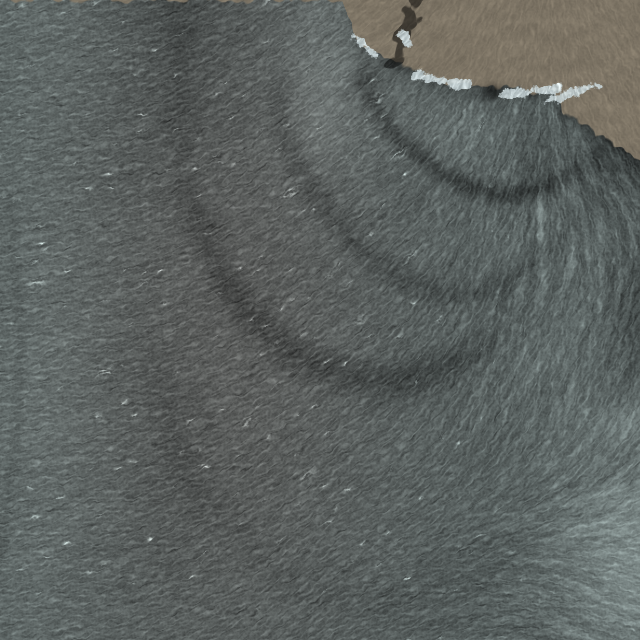
Write a three.js fragment shader that draws this texture.

```glsl
// Aerial view of a grey glacier bending around a brown rocky headland.
// Soft glows set the tone, cellular noise smeared along a flow field gives
// the grain, and open superellipse arcs draw the dark bands.
varying vec2 vUv;

vec2 hash2(vec2 p) {
  vec3 q = fract(p.xyx * vec3(.1031, .1030, .0973));
  q += dot(q, q.yzx + 33.33);
  return fract((q.xx + q.yz) * q.zy);
}
// Distance to the nearest jittered cell centre, centred near zero
float cellular(vec2 p) {
  vec2 id = floor(p), f = fract(p);
  float d = 2.;
  for (int k = 0; k < 9; k++) {
    vec2 o = vec2(mod(float(k), 3.), floor(float(k) / 3.)) - 1.;
    vec2 r = o + hash2(id + o) - f;
    d = min(d, dot(r, r));
  }
  return sqrt(d) - .46;
}
float waves(vec2 p) {
  return (sin(p.x + 1.7 * sin(p.y)) + sin(2.3 * p.y + 1.3 * sin(1.7 * p.x))
    + .6 * sin(3.9 * p.x - 3.1 * p.y)) / 2.6;
}
// Soft spot: centre in xy, size in zw
float glow(vec2 p, vec4 spot) {
  vec2 q = (p - spot.xy) / spot.zw;
  return exp(-dot(q, q));
}
float ramp(float a, float b, float x) { return clamp((x - a) / (b - a), 0., 1.); }
// Distance to the segment from ends.xy to ends.zw
float segment(vec2 p, vec4 ends) {
  vec2 d = ends.zw - ends.xy, r = p - ends.xy;
  return length(r - d * clamp(dot(r, d) / dot(d, d), 0., 1.));
}
float stroke(float d, float width) { return 1. - smoothstep(width * .6, width * 1.1, d); }
// Lower half of a superellipse, straight above its centre, fading rightward
float arcBand(vec2 p, vec4 shape, float power, float width) {
  vec2 q = max(vec2(abs(p.x - shape.x), shape.y - p.y) / shape.zw, .0001);
  float n = pow(pow(q.x, power) + pow(q.y, power), 1. / power);
  float d = (n - 1.) * min(shape.z, shape.w) / width;
  return exp(-d * d) * (1. - smoothstep(.2, .95, (p.x - shape.x) / shape.z));
}
// Unit direction of the ice grain
vec2 flow(vec2 p) {
  float a = mix(.17, .6, smoothstep(.1, .55, p.x));
  a = mix(a, 1.2, smoothstep(.55, .8, p.x));
  a += .85 * smoothstep(.78, .95, p.x) * smoothstep(.5, .7, p.y);
  a = mix(a, -.25, (1. - smoothstep(.05, .4, p.y)) * smoothstep(.4, .95, p.x));
  return vec2(cos(a), sin(a));
}
// Cellular noise averaged along the flow
float streaks(vec2 p, vec2 dir, float scale, float reach) {
  float sum = 0.;
  for (int i = -3; i <= 3; i++) sum += cellular((p + dir * reach * float(i) / 3.) * scale);
  return sum / 7.;
}
// Scattered dashes along the flow, size as length and width in cells
float dashes(vec2 p, vec2 dir, float scale, float chance, vec2 size) {
  float sum = 0.;
  for (int k = 0; k < 9; k++) {
    vec2 c = floor(p * scale) + vec2(mod(float(k), 3.), floor(float(k) / 3.)) - 1.;
    vec2 r = p * scale - c - hash2(c), pick = hash2(c + 71.);
    vec2 q = vec2(dot(r, dir), dot(r, vec2(-dir.y, dir.x))) / size;
    sum += step(pick.x, chance) * (.4 + .6 * pick.y) * exp(-dot(q, q));
  }
  return sum;
}
// Broad light and dark areas of the ice
float iceTone(vec2 p) {
  return .39 + .01 * waves(p * vec2(14., 19.))
    + .05 * glow(p, vec4(.06, .38, .09, .45)) + .03 * glow(p, vec4(.06, .95, .15, .13))
    - .055 * glow(p, vec4(.27, .98, .11, .2)) + .08 * glow(p, vec4(.5, .87, .07, .15))
    + .055 * glow(p, vec4(.7, .8, .1, .06)) + .04 * glow(p, vec4(.86, .52, .11, .25))
    - .09 * glow(p, vec4(.97, .75, .07, .07)) - .06 * glow(p, vec4(.83, .74, .04, .06))
    - .07 * glow(p, vec4(1., .52, .05, .1)) - .03 * glow(p, vec4(.27, .27, .06, .13))
    + .08 * glow(p, vec4(1., .34, .09, .03)) + .17 * glow(p, vec4(1., .13, .13, .16));
}
// Dark curved bands
float bands(vec2 p) {
  float side = (p.x - .033 + .35 * (p.y - .45) * (p.y - .45)) / .009;
  return .12 * arcBand(p, vec4(.794, .88, .221, .185), 1.6, .014) * (1. - smoothstep(.87, .91, p.y))
    + .07 * arcBand(p, vec4(.715, .83, .275, .293), 1.6, .02) * (1. - smoothstep(.8, .96, p.y))
    + .09 * arcBand(p, vec4(.6, .83, .319, .423), 2., .022) * mix(1., .4, smoothstep(.5, .8, p.y))
    + .025 * arcBand(p, vec4(.59, .61, .37, .56), 2., .03) * (1. - smoothstep(.4, .6, p.y))
    + .03 * exp(-side * side) * (1. - smoothstep(.6, .75, p.y));
}
float coast(float x) {
  return 1. - .07 * ramp(.535, .56, x) - .062 * ramp(.56, .7, x)
    - .012 * ramp(.7, .87, x) - .03 * ramp(.865, .88, x) - .08 * ramp(.88, 1., x);
}
void main() {
  vec2 p = vUv, dir = flow(p), bent = p + .0025 * vec2(waves(p.yx * 130.), waves(p * 150.));
  float fan = smoothstep(.65, .9, p.x), rough = cellular(p * 60.), grit = cellular(p * 230.);
  float fine = streaks(bent, dir, 190., .005), broad = streaks(bent + 3., dir, 65., .022);
  // Ice: tone, grain, wriggling dark cracks and bright scraps
  float tone = iceTone(p) - bands(p + .004 * waves(p * 45.));
  tone += .33 * fine + (.13 + .2 * fan) * broad + .06 * grit;
  tone -= .085 * dashes(bent, dir, 48., .5, vec2(.5, .06)) * (1. - .6 * fan * smoothstep(.2, .4, p.y));
  float scraps = dashes(bent, dir, 44., .12, vec2(.24, .1)) + dashes(bent + 5., dir, 19., .05, vec2(.22, .1));
  tone += .3 * scraps * (1. - .8 * fan) * clamp(.7 + 5. * fine + grit, 0., 1.6);
  tone += .18 * glow(p, vec4(.843, .66, .007, .03)) * (.6 + 4. * broad);
  float warm = glow(p, vec4(.36, .5, .25, .6));
  vec3 color = tone * mix(vec3(.92, 1.01, 1.), vec3(.97, .99, .975), warm);
  // Rock with a dark foot and a gully
  float edge = .005 * waves(p * 75.) + .006 * rough, shore = p.y - coast(p.x) + edge;
  float relief = .035 * waves(p * vec2(35., 60.)) + .06 * rough + .3 * fine + .05 * grit;
  color *= 1. - .35 * exp(-abs(shore) / .012) * smoothstep(.53, .58, p.x);
  color = mix(color, vec3(.495, .46, .4) * (1. + relief), smoothstep(-.002, .002, shore));
  color *= 1. - .5 * stroke(segment(p, vec4(.645, 1., .617, .9)) + 2. * edge, .01);
  color *= 1. - .5 * glow(p, vec4(.77, .856, .014, .012));
  // Snow caught along the shore
  float snow = min(segment(p, vec4(.648, .883, .73, .867)), segment(p, vec4(.785, .85, .87, .861)));
  snow = min(snow, segment(p, vec4(.85, .84, .933, .867)) + .001);
  snow = min(snow, segment(p, vec4(.553, .946, .585, .917)) + .003);
  snow = min(snow, segment(p, vec4(.631, .945, .636, .933)) + .001);
  color = mix(color, vec3(.8, .85, .86) + .5 * fine, .9 * stroke(snow + edge + .004 * grit, .007));
  gl_FragColor = vec4(color, 1.);
}
```
